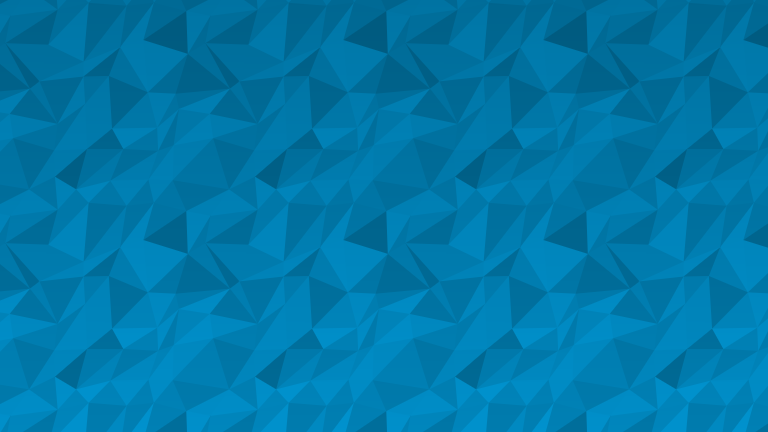
This background is drawn by a Shadertoy shader. Its source:

```glsl
#define TILE 0.463               // side of the repeating tile, in canvas heights
#define CELLS vec2(6.0, 6.0)     // mesh cells per tile
#define JITTER 0.80              // vertex displacement, in cells
#define RISING_BIAS 1.7          // preference for rising diagonals
#define TINT vec3(0.0, 0.71, 1.0)
#define BOTTOM_LIGHT 0.745
#define TOP_LIGHT 0.605
#define FACET_CONTRAST 0.21
#define DARK_ACCENT 0.12

// Integer hash, well mixed for small cell numbers
vec3 hash3(vec2 cell, uint seed) {
    uvec3 v = uvec3(uvec2(cell), seed) * 1664525u + 1013904u;
    v.x += v.y * v.z; v.y += v.z * v.x; v.z += v.x * v.y;
    v ^= v >> 16u;
    v.x += v.y * v.z; v.y += v.z * v.x; v.z += v.x * v.y;
    return vec3(v >> 8u) / 16777216.0;
}

// Jittered mesh vertex, repeating with the tile
vec2 meshVertex(vec2 cell) {
    vec2 offset = hash3(mod(cell, CELLS), 5u).xy - 0.5;
    return (cell + 0.5 + JITTER * offset) * TILE / CELLS;
}

float cross2(vec2 u, vec2 v) {
    return u.x * v.y - u.y * v.x;
}

float area(vec2 a, vec2 b, vec2 c) {
    return cross2(b - a, c - a);
}

// Distance inside the edge a-b of a counterclockwise triangle
float insideEdge(vec2 p, vec2 a, vec2 b) {
    return cross2(b - a, p - a) / length(b - a);
}

float coverage(vec2 p, vec2 a, vec2 b, vec2 c, float pixel) {
    float d = min(insideEdge(p, a, b), min(insideEdge(p, b, c), insideEdge(p, c, a)));
    return clamp(0.5 + d / pixel, 0.0, 1.0);
}

// Mostly mild variation, with a few much darker facets
float facetLight(float h) {
    return 1.10 - FACET_CONTRAST * h - DARK_ACCENT * pow(h, 9.0);
}

void mainImage(out vec4 fragColor, in vec2 fragCoord) {
    vec2 p = fragCoord / iResolution.y;
    float pixel = 1.0 / iResolution.y;
    vec2 home = floor(p * CELLS / TILE - 0.5);
    float light = 0.0, total = 0.0001;

    // Blend the facets of the neighbouring cells by coverage
    for (int j = -1; j <= 1; j++)
    for (int i = -1; i <= 1; i++) {
        vec2 cell = home + vec2(i, j);
        vec2 a = meshVertex(cell);
        vec2 b = meshVertex(cell + vec2(1.0, 0.0));
        vec2 c = meshVertex(cell + vec2(1.0, 1.0));
        vec2 d = meshVertex(cell + vec2(0.0, 1.0));

        // Split along the diagonal that leaves the fuller triangles
        float rising = min(area(a, b, c), area(a, c, d));
        float falling = min(area(a, b, d), area(b, c, d));
        bool splitRising = rising * RISING_BIAS > falling;
        vec2 lowerTip = splitRising ? c : d;
        vec2 upperStart = splitRising ? a : b;

        // The two facets of a cell get clearly different shades
        vec3 shade = hash3(mod(cell, CELLS), 23u);
        float upperShade = fract(shade.x + 0.25 + 0.5 * shade.y);
        float lower = coverage(p, a, b, lowerTip, pixel);
        float upper = coverage(p, upperStart, c, d, pixel);
        light += lower * facetLight(shade.x) + upper * facetLight(upperShade);
        total += lower + upper;
    }

    // Vertical gradient behind the facets
    float base = mix(BOTTOM_LIGHT, TOP_LIGHT, p.y);
    fragColor = vec4(TINT * base * light / total, 1.0);
}
```
